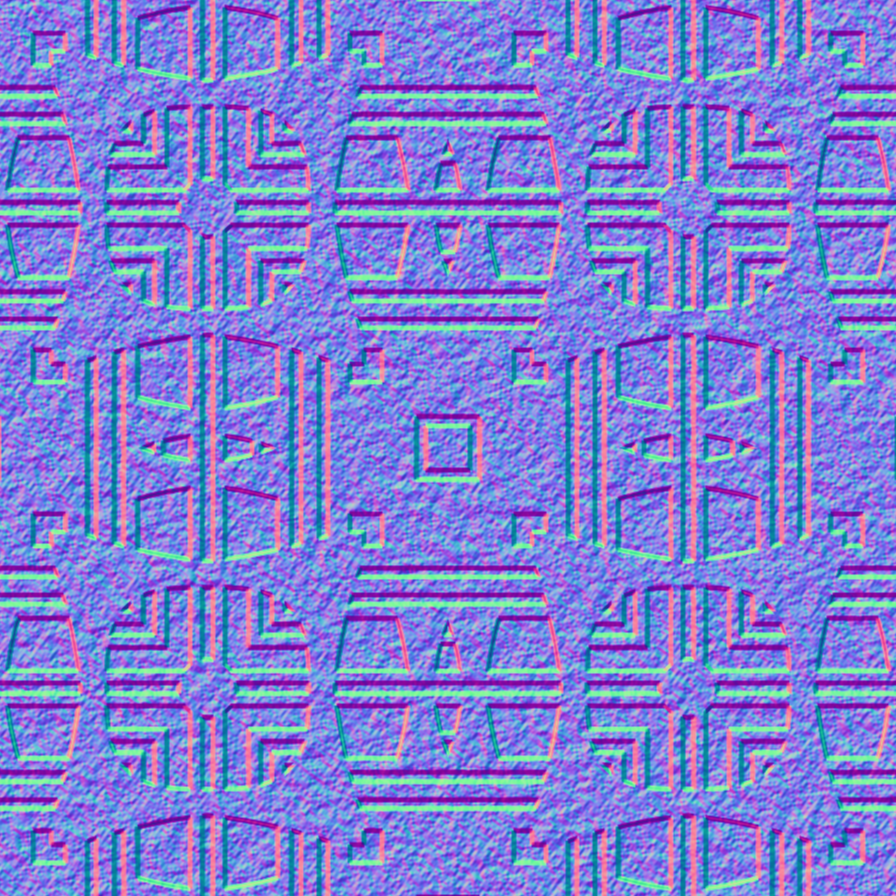
A WebGL 1 fragment shader for this texture map:

```glsl
precision highp float;
// Tangent-space normal map of raised geometric tile ornament on grainy plaster.

uniform vec2 u_resolution;

const float UNITS = 768.0;      // design units across the canvas
const float HALF_TILE = 206.0;  // half of one repeat
const float BEVEL = 3.9;        // width of the sloped edges
const float SOFTNESS = 1.3;     // blur of the ornament outline
const float STEEPNESS = 3.0;    // slope of the sloped edges
const float GRAIN_STEP = 0.75;  // half distance of the grain differences
const float DULLING = 0.93;     // loss of blue to unresolved roughness

float hash(vec2 p) {
  vec3 q = fract(p.xyx * vec3(0.1031, 0.1030, 0.0973));
  q += dot(q, q.yzx + 33.33);
  return fract((q.x + q.y) * q.z);
}

float valueNoise(vec2 p) {
  vec2 cell = floor(p);
  vec2 f = fract(p);
  f = f * f * (3.0 - 2.0 * f);
  float low = mix(hash(cell), hash(cell + vec2(1.0, 0.0)), f.x);
  float high = mix(hash(cell + vec2(0.0, 1.0)), hash(cell + 1.0), f.x);
  return mix(low, high, f.y);
}

// Plaster grain, from fine to coarse; each layer is turned to hide its lattice
float grain(vec2 p) {
  float sum = 0.0;
  float size = 2.6;
  float amount = 2.1;
  vec2 q = p + 1500.0;
  for (int i = 0; i < 3; i++) {
    q = mat2(0.8, 0.6, -0.6, 0.8) * q;
    sum += amount * valueNoise(q / size + 17.0 * float(i));
    size *= 2.0;
    amount *= 1.3;
  }
  return sum;
}

// Distances below are positive inside a shape
float band(float x, float low, float high) {
  return min(x - low, high - x);
}

// Rounded medallion: a cross with nested corner brackets
float medallion(vec2 c, float s) {
  const float POWER = 3.2;
  vec2 raised = pow(c + 0.001, vec2(POWER));
  float outline = 86.5 - pow(raised.x + raised.y, 1.0 / POWER);
  float bars = max(band(s, -4.5, 4.5), band(s, 15.0, 35.0));
  bars = max(bars, max(band(s, 45.5, 55.0), s - 66.0));
  return min(min(outline, length(c) - 25.0), bars);
}

// Connecting arm: s runs across it, t along it
float arm(float s, float t) {
  float start = t - 109.0 - 0.1 * s - 0.0011 * s * s;
  float lines = max(band(s, -4.5, 4.5), max(band(s, 72.0, 80.0), band(s, 95.5, 103.0)));
  float panel = min(band(s, 15.0, 60.0), 173.0 - 0.07 * s - 0.0018 * s * s - t);
  float taper = 11.0 * (1.0 - s * s / 3136.0) - (HALF_TILE - t);
  float drop = min(max(band(s, 15.0, 38.0), s - 46.0), taper);
  return max(min(start, max(lines, panel)), drop);
}

// Notched corner block and the square frame between four medallions
float corners(float s, float t) {
  float block = min(min(s - 122.0, 149.5 - t), t - 134.0);
  float frame = band(HALF_TILE - s, 19.0, 27.0);
  return max(block, frame);
}

// Coverage of the raised ornament, 0 to 1
float ornament(vec2 p) {
  vec2 fold = abs(mod(p + HALF_TILE, 2.0 * HALF_TILE) - HALF_TILE);
  vec2 c = HALF_TILE - fold;  // offset from the nearest medallion centre
  float s = min(c.x, c.y);
  float t = max(c.x, c.y);
  float d = max(medallion(c, s), max(arm(s, t), corners(s, t)));
  return clamp(d / SOFTNESS + 0.5, 0.0, 1.0);
}

// Differences across the bevel keep its corners square
vec3 surfaceNormal(vec2 p) {
  vec2 b = vec2(0.5 * BEVEL, 0.0);
  vec2 edge = vec2(ornament(p + b.xy) - ornament(p - b.xy),
                   ornament(p + b.yx) - ornament(p - b.yx));
  vec2 g = vec2(GRAIN_STEP, 0.0);
  vec2 rough = vec2(grain(p + g.xy) - grain(p - g.xy),
                    grain(p + g.yx) - grain(p - g.yx));
  vec2 slope = STEEPNESS * edge + rough / (2.0 * GRAIN_STEP);
  return normalize(vec3(-slope.x, slope.y, 1.0));  // green points downward
}

void main() {
  vec2 p = (gl_FragCoord.xy - 0.5 * u_resolution) * UNITS / min(u_resolution.x, u_resolution.y);

  // Average four nearby normals
  vec3 normal = vec3(0.0);
  for (int i = 0; i < 4; i++) {
    vec2 corner = vec2(mod(float(i), 2.0), floor(float(i) / 2.0)) - 0.5;
    normal += 0.25 * surfaceNormal(p + 0.9 * corner);
  }
  vec3 colour = 0.5 + 0.5 * normal;
  gl_FragColor = vec4(colour * vec3(1.0, 1.0, DULLING), 1.0);
}
```
